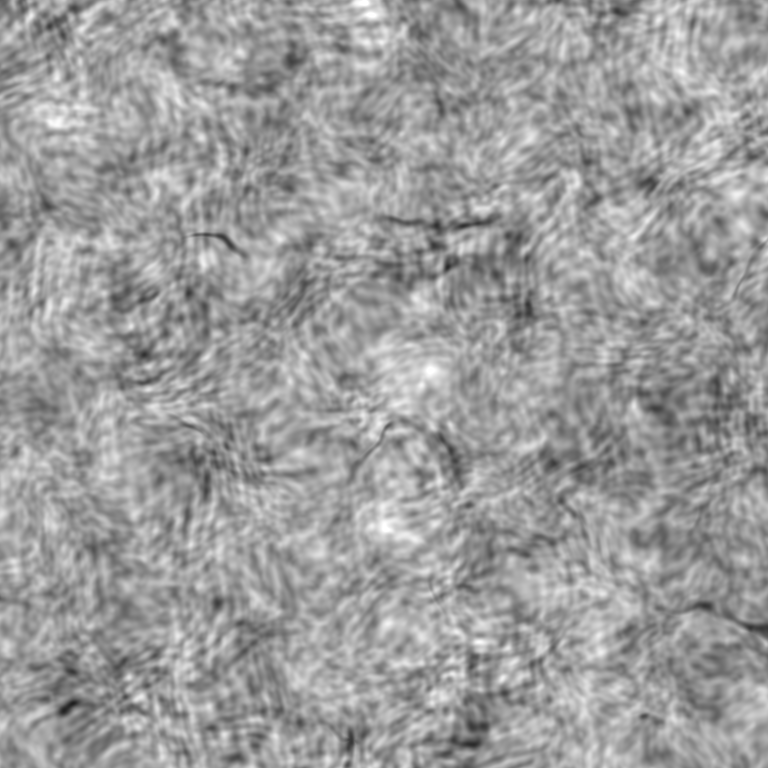
Give the GLSL for this texture, as a Shadertoy shader.

```glsl
// Draws a soft grey fibrous stone surface with mottled grain and short dark crevices.

const vec3 STONE_GREY = vec3(0.608);
const vec3 CREVICE_SHADE = vec3(0.25);

float hash(vec2 cell) {
    vec3 q = fract(cell.xyx * 0.1031);
    q += dot(q, q.yzx + 33.33);
    return fract((q.x + q.y) * q.z);
}

vec2 gradientAt(vec2 cell) {
    float angle = 6.28319 * hash(cell);
    return vec2(cos(angle), sin(angle));
}

mat2 rotation(float angle) {
    float c = cos(angle), s = sin(angle);
    return mat2(c, s, -s, c);
}

// Gradient noise, roughly -0.7 to 0.7
float gradientNoise(vec2 p) {
    vec2 cell = floor(p), f = p - cell;
    vec2 fade = f * f * f * (f * (f * 6.0 - 15.0) + 10.0);
    vec2 e = vec2(0.0, 1.0);
    float a = dot(gradientAt(cell), f);
    float b = dot(gradientAt(cell + e.yx), f - e.yx);
    float c = dot(gradientAt(cell + e.xy), f - e.xy);
    float d = dot(gradientAt(cell + e.yy), f - e.yy);
    return mix(mix(a, b, fade.x), mix(c, d, fade.x), fade.y);
}

vec2 warp(vec2 p, float frequency, float amount) {
    vec2 q = p * frequency;
    return p + amount * vec2(gradientNoise(q + 17.3), gradientNoise(q + 71.9));
}

// Broad patches down to fine grain; the finer layers are the stronger ones
float mottle(vec2 p, float frequency, float strength) {
    float sum = 0.0;
    for (int i = 0; i < 6; i++) {
        float layer = float(i);
        vec2 q = rotation(0.6 + 1.1 * layer) * p * frequency;
        sum += strength * gradientNoise(q + 23.7 * (layer + 1.0));
        frequency *= 1.85;
        strength *= 1.14;
    }
    return sum;
}

// Thin streaks along one direction, shown only in some regions
float fibres(vec2 p, float angle, float seed) {
    float region = smoothstep(-0.1, 0.35, gradientNoise(p * 5.0 + seed));
    vec2 q = rotation(-angle) * p * vec2(24.0, 88.0);
    return region * gradientNoise(q + seed * 3.1);
}

// Broken wandering lines, mostly level
float crevices(vec2 p, vec2 frequency, float width, float seed) {
    float ridge = abs(gradientNoise(p * frequency + seed));
    float line = 1.0 - smoothstep(0.0, width, ridge);
    float gaps = smoothstep(0.1, 0.4, gradientNoise(p * 8.0 + seed * 2.3));
    return line * gaps;
}

void mainImage(out vec4 fragColor, in vec2 fragCoord) {
    vec2 uv = fragCoord / iResolution.y;
    vec2 bent = warp(uv, 9.0, 0.025);
    vec2 rough = warp(bent, 26.0, 0.016);

    // Mottled body
    float tone = mottle(bent, 3.7, 0.115);

    // Level, rising and upright fibres
    tone += 0.25 * fibres(bent, 0.12, 11.4);
    tone += 0.25 * fibres(bent, 0.65, 37.8);
    tone += 0.25 * fibres(bent, 1.65, 58.2);

    // Small pale flecks
    float fleck = max(gradientNoise(uv * 58.0 + 91.6) - 0.2, 0.0);
    tone += 0.7 * fleck * fleck;

    // Dark crevices
    float depth = crevices(rough, vec2(4.0, 7.0), 0.07, 43.5);
    depth = max(depth, 0.8 * crevices(rough, vec2(6.5, 5.0), 0.06, 82.1));

    vec3 color = STONE_GREY + tone - CREVICE_SHADE * depth;
    fragColor = vec4(clamp(color, 0.0, 1.0), 1.0);
}
```
